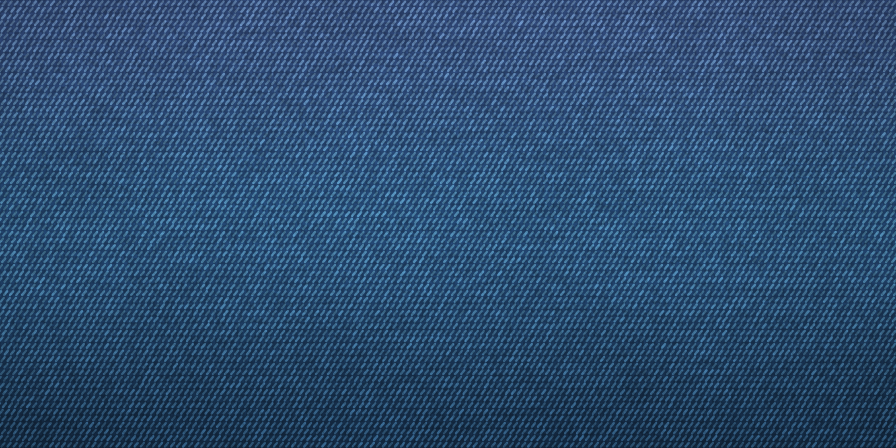
Write a WebGL 2 fragment shader that draws this texture.

```glsl
#version 300 es
precision highp float;
// Blue denim twill: staggered rows of short steep stitches over a darker
// ground. Each stitch is a capsule distance; noise adds fibre grain and fading,
// and a vertical gradient takes the cloth from violet blue to deep navy.

#define COLS 148.0        // stitches across
#define ROWS 68.0         // stitch rows down
#define ROW_SHIFT 0.54    // sideways step of each row, in stitches
#define STITCH_HALF vec2(0.25, 0.27)
#define STITCH_RADIUS 0.18
#define STITCH_WEAR 0.18  // brightness spread between stitches
#define GRAIN 0.30        // fine fibre noise
#define FADE 0.07         // broad uneven fading
#define VIGNETTE 0.16

uniform vec2 u_resolution;
out vec4 fragColor;

float hash(vec2 p) {
  vec3 q = fract(vec3(p.xyx) * 0.1031);
  q += dot(q, q.yzx + 33.33);
  return fract((q.x + q.y) * q.z);
}

float noise(vec2 p) {
  vec2 i = floor(p), f = fract(p);
  f = f * f * (3.0 - 2.0 * f);
  return mix(mix(hash(i), hash(i + vec2(1, 0)), f.x),
             mix(hash(i + vec2(0, 1)), hash(i + vec2(1, 1)), f.x), f.y);
}

float capsule(vec2 p, vec2 halfAxis, float radius) {
  float t = clamp(dot(p, halfAxis) / dot(halfAxis, halfAxis), -1.0, 1.0);
  return length(p - halfAxis * t) - radius;
}

// Blend three colours up the cloth: bottom, middle, top
vec3 ramp(vec3 low, vec3 mid, vec3 high, float y) {
  return mix(mix(low, mid, smoothstep(-0.1, 0.55, y)), high,
             smoothstep(0.5, 1.0, y));
}

// x: stitch coverage, y: wear of the covering stitch
vec2 twill(vec2 p, float blur) {
  vec2 best = vec2(0.0, 0.5);
  for (int j = -1; j <= 1; j++) {
    float row = floor(p.y) + float(j);
    float x = p.x - row * ROW_SHIFT;
    for (int i = -1; i <= 1; i++) {
      vec2 id = vec2(floor(x) + float(i), row);
      vec2 local = vec2(x, p.y) - id - 0.5;
      float wear = hash(id + 211.0);
      float radius = STITCH_RADIUS * (0.9 + 0.2 * wear);
      float d = capsule(local, STITCH_HALF, radius);
      float cover = 1.0 - smoothstep(-blur, blur, d);
      if (cover > best.x) best = vec2(cover, wear);
    }
  }
  return best;
}

void main() {
  vec2 uv = gl_FragCoord.xy / u_resolution;
  vec2 canvas = uv * vec2(2.0, 1.0);
  float blur = max(0.06, 0.6 * ROWS / u_resolution.y);
  vec2 stitch = twill(uv * vec2(COLS, ROWS), blur);

  // Dyed ground and paler raised threads
  vec3 ground = ramp(vec3(0.07, 0.15, 0.24), vec3(0.13, 0.26, 0.42),
                     vec3(0.18, 0.27, 0.45), uv.y);
  vec3 thread = ramp(vec3(0.18, 0.34, 0.48), vec3(0.29, 0.50, 0.64),
                     vec3(0.37, 0.50, 0.67), uv.y);
  thread *= 1.0 + STITCH_WEAR * (stitch.y - 0.5);
  vec3 color = mix(ground, thread, stitch.x);

  // Fibre grain, drawn-out yarn streaks and broad fading
  float grain = noise(canvas * 230.0) - 0.5;
  float streak = noise(canvas * vec2(9.0, ROWS)) - 0.5;
  float fade = noise(canvas * 5.0 + 17.0) - 0.5;
  color *= 1.0 + GRAIN * grain + FADE * (streak + fade);

  // Darken gently towards the sides and corners
  vec2 centred = uv * 2.0 - 1.0;
  color *= 1.0 - VIGNETTE * dot(centred * centred, vec2(0.6, 0.4));
  fragColor = vec4(color, 1.0);
}
```
